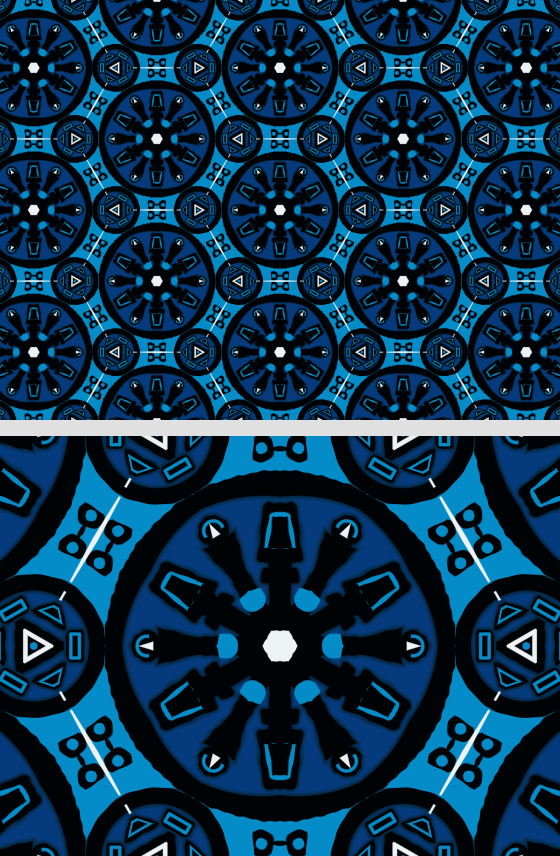
Top, the full canvas; bottom, a detail of the centre.
Write a Shadertoy shader that draws this pattern.

```glsl
const vec3 BLACK = vec3(0.0, 0.01, 0.02);
const vec3 TEAL = vec3(0.01, 0.16, 0.27);
const vec3 NAVY = vec3(0.02, 0.23, 0.49);
const vec3 CYAN = vec3(0.01, 0.55, 0.78);
const vec3 WHITE = vec3(0.93, 0.95, 0.96);

float box(vec2 p, vec2 halfSize) {
    vec2 d = abs(p) - halfSize;
    return length(max(d, 0.0)) + min(max(d.x, d.y), 0.0);
}

// Nearest centre of a hexagonal lattice with unit spacing
vec2 hexCell(vec2 p) {
    vec2 s = vec2(sqrt(3.0), 1.0);
    vec2 a = mod(p + 0.5 * s, s) - 0.5 * s;
    vec2 b = mod(p, s) - 0.5 * s;
    return dot(a, a) < dot(b, b) ? a : b;
}

// Mirror a cell into its 0 to 30 degree wedge
vec2 foldWedge(vec2 q) {
    q = abs(q);
    vec2 n60 = vec2(0.866025, -0.5), n30 = vec2(0.5, -0.866025);
    q -= 2.0 * min(dot(q, n60), 0.0) * n60;
    return q - 2.0 * min(dot(q, n30), 0.0) * n30;
}

void paint(inout vec3 col, vec3 tint, float d, float aa) {
    col = mix(col, tint, smoothstep(aa, -aa, d));
}

// Navy ground that darkens beside the ink
void paintDisc(inout vec3 col, float disc, float ink, float aa) {
    float d = max(disc, -ink);
    paint(col, mix(TEAL, NAVY, smoothstep(0.0, 0.012, -d)), d, aa);
}

void mainImage(out vec4 fragColor, in vec2 fragCoord) {
    float aa = 2.4 / iResolution.y;
    vec2 p = (fragCoord - 0.5 * iResolution.xy) / iResolution.y * 2.954;
    vec2 q = foldWedge(hexCell(p));
    float u = dot(q, vec2(0.866025, 0.5));
    float v = dot(q, vec2(0.5, -0.866025));
    float r = length(q);
    vec2 e = vec2(0.57735 - q.x, q.y);
    float wobble = 0.002 * sin(q.x * 85.0 + 1.0) * sin(q.y * 70.0 + 2.0)
                 + 0.001 * sin(q.x * 190.0 - q.y * 150.0);
    vec3 col = BLACK;

    // Bands between wheels, with paired hooks and a tapered white line
    float w = 0.5 - u;
    paint(col, CYAN, max(0.411 - r, 0.168 - length(e)) + wobble, aa);
    float hook = abs(length(vec2(v - 0.044, w - 0.037)) - 0.023) - 0.009;
    paint(col, BLACK, max(hook, v - 0.062) + wobble, aa);
    paint(col, BLACK, box(vec2(v, w - 0.037), vec2(0.024, 0.006)) + wobble, aa);

    // Wheel spokes with flared ends and round knobs
    float flare = 0.022 + 0.02 * smoothstep(0.2, 0.28, q.x);
    float ink = max(q.y - flare, q.x - 0.285);
    ink = min(ink, length(q - vec2(0.312, 0.0)) - 0.036);
    ink = min(ink, r - 0.1);

    // Shouldered figures with tapered heads
    float taper = 0.054 - 0.14 * (u - 0.21);
    ink = min(ink, max(v - 0.026, u - 0.22));
    ink = min(ink, box(vec2(u - 0.165, v), vec2(0.009, 0.034)) - 0.009);
    ink = min(ink, box(vec2(u - 0.266, v), vec2(0.058, taper - 0.012)) - 0.012);
    paintDisc(col, r - 0.35 - 0.04 * v / max(r, 0.01), ink + wobble, aa);

    // Cyan arches inside the heads
    float arch = box(vec2(u - 0.265, v), vec2(0.039, taper - 0.023)) - 0.004;
    paint(col, CYAN, max(abs(arch) - 0.0055, 0.229 - u) + wobble, aa);

    // Knob arcs and white arrow tips
    float arc = abs(length(q - vec2(0.312, 0.0)) - 0.023) - 0.004;
    paint(col, CYAN, max(arc, 0.307 - q.x), aa);
    paint(col, WHITE, max(q.y - 0.3 * (0.332 - q.x), 0.297 - q.x), aa);

    // Hub petals and white hexagon
    vec2 petal = (q - vec2(0.127, 0.0)) * vec2(1.1, 1.0);
    paint(col, CYAN, max(length(petal) - 0.031, q.x + 0.4 * q.y - 0.151) + wobble, aa);
    paint(col, WHITE, u - 0.035 + wobble, aa);

    // Junction discs: triangle, three plates and three small darts
    float tri = dot(e, vec2(0.5, 0.866025));
    float side = abs(dot(e, vec2(0.866025, -0.5)));
    float plate = box(e - vec2(0.097, 0.0), vec2(0.010, 0.028));
    float dart = max(abs(tri - 0.092) - 0.015, side - 0.9 * (0.115 - tri));
    float core = max(tri - 0.044, length(e) - 0.072);
    float marks = min(core, min(plate - 0.011, dart - 0.009));
    paintDisc(col, length(e) - 0.13, marks + wobble, aa);
    paint(col, CYAN, abs(plate) - 0.004, aa);
    paint(col, CYAN, abs(dart + 0.003) - 0.003, aa);
    paint(col, WHITE, max(tri - 0.025, length(e) - 0.046), aa);
    paint(col, BLACK, tri - 0.014, aa);
    paint(col, CYAN, length(e) - 0.009, aa);

    // White line along each band, fading to a dash at the junction rim
    float line = max(w - 0.0065 * (1.0 - v / 0.2), v - 0.115);
    line = min(line, box(vec2(v - 0.153, w), vec2(0.012, 0.003)));
    paint(col, WHITE, line, aa);

    fragColor = vec4(col, 1.0);
}
```
